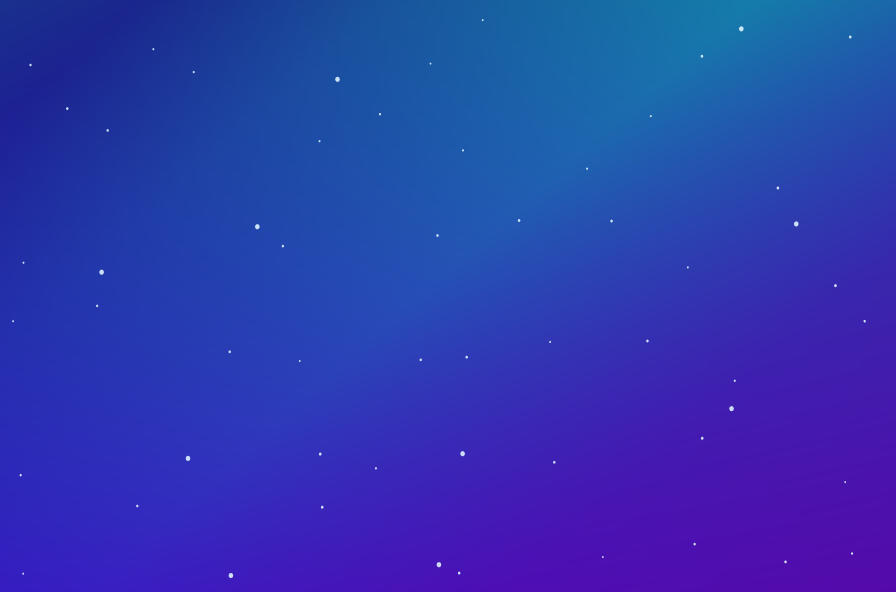
Give the GLSL for this background, as a Shadertoy shader.

```glsl
// Twilight sky: a diagonal colour ramp with a bright blue-teal ridge, cooler at
// the top and violet at the bottom, under a sparse scatter of small stars.
// Two ramps share the diagonal and blend by height; stars sit in jittered cells.

const vec2 STAR_GRID = vec2(10.0, 6.0);
const vec3 STAR_TINT = vec3(0.88, 0.96, 1.0);

vec2 hash2(vec2 p) {
    vec3 q = fract(p.xyx * vec3(0.1031, 0.1030, 0.0973));
    q += dot(q, q.yzx + 33.33);
    return fract((q.xx + q.yz) * q.zy);
}

// Fraction of the way from a to b, held at the ends.
float span(float a, float b, float t) {
    return clamp((t - a) / (b - a), 0.0, 1.0);
}

// Six colour stops along the diagonal: corner, shadow, rise, ridge, fall, end.
vec3 ramp(float t, vec3 corner, vec3 shadow, vec3 rise, vec3 ridge, vec3 fall, vec3 end) {
    vec3 color = mix(corner, shadow, span(0.0, 0.09, t));
    color = mix(color, rise, span(0.09, 0.25, t));
    color = mix(color, ridge, span(0.25, 0.483, t));
    color = mix(color, fall, span(0.483, 0.75, t));
    return mix(color, end, span(0.75, 1.0, t));
}

vec3 skyColor(vec2 uv) {
    float depth = 1.0 - uv.y;
    float diagonal = 0.575 * uv.x + 0.425 * depth;
    vec3 upper = ramp(diagonal,
        vec3(0.10, 0.19, 0.555), vec3(0.10, 0.15, 0.55), vec3(0.095, 0.33, 0.61),
        vec3(0.08, 0.49, 0.665), vec3(0.14, 0.245, 0.66), vec3(0.20, 0.16, 0.65));
    vec3 lower = ramp(diagonal,
        vec3(0.16, 0.04, 0.65), vec3(0.17, 0.04, 0.69), vec3(0.18, 0.08, 0.74),
        vec3(0.22, 0.12, 0.76), vec3(0.305, 0.055, 0.705), vec3(0.33, 0.04, 0.665));
    return mix(upper, lower, depth);
}

// Coverage of the star in this cell; lengths are fractions of canvas height.
float starMask(vec2 uv, float aspect, float pixel) {
    vec2 cell = floor(uv * STAR_GRID);
    vec2 center = (cell + mix(vec2(0.08), vec2(0.92), hash2(cell + 7.0))) / STAR_GRID;
    vec2 traits = hash2(cell + 41.0);
    float radius = mix(0.0015, 0.0026, traits.x);
    radius = mix(radius, 0.0041, step(0.82, traits.x));
    vec2 offset = (uv - center) * vec2(aspect, 1.0);
    float distanceToEdge = length(offset * vec2(1.08, 0.96)) - radius;
    float present = step(traits.y, 0.95);
    return present * clamp(0.5 - distanceToEdge / pixel, 0.0, 1.0);
}

void mainImage(out vec4 fragColor, in vec2 fragCoord) {
    vec2 uv = fragCoord / iResolution.xy;
    float aspect = iResolution.x / iResolution.y;
    float pixel = 1.0 / iResolution.y;

    vec3 color = skyColor(uv);
    color = mix(color, STAR_TINT, 0.88 * starMask(uv, aspect, pixel));
    fragColor = vec4(color, 1.0);
}
```
